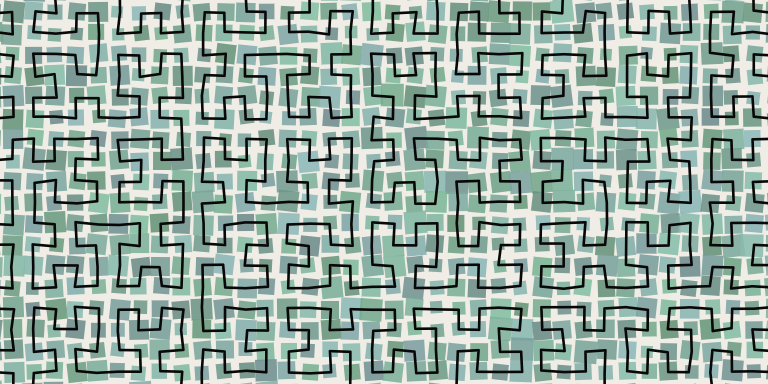
Reproduce this pattern procedurally as a WebGL 1 fragment shader.

```glsl
precision highp float;
// A black Hilbert curve wanders over loose, tilted squares in sea greens.
// Each grid point carries one square; neighbouring points are joined by a
// stroke wherever their positions along the order-6 curve differ by one.

uniform vec2 u_resolution;

vec3 hash3(vec2 p) {
  vec3 q = fract(p.xyx * vec3(0.1031, 0.1030, 0.0973));
  q += dot(q, q.yxz + 33.33);
  return fract((q.xxy + q.yzz) * q.zyx);
}

float smoothNoise(vec2 p) {
  vec2 i = floor(p), f = fract(p);
  f = f * f * (3.0 - 2.0 * f);
  float low = mix(hash3(i).x, hash3(i + vec2(1.0, 0.0)).x, f.x);
  float high = mix(hash3(i + vec2(0.0, 1.0)).x, hash3(i + 1.0).x, f.x);
  return mix(low, high, f.y);
}

// Position of a grid point along the 64 by 64 Hilbert curve
float hilbertIndex(vec2 cell) {
  float index = 0.0;
  float side = 32.0;
  for (int level = 0; level < 6; level++) {
    vec2 quadrant = step(vec2(side), cell);
    index += side * side * abs(3.0 * quadrant.x - quadrant.y);
    cell -= side * quadrant;
    if (quadrant.y < 0.5) {
      if (quadrant.x > 0.5) cell = side - 1.0 - cell;
      cell = cell.yx;
    }
    side *= 0.5;
  }
  return index;
}

// Curve vertex with a slight hand-drawn wobble
vec2 vertexAt(vec2 cell) {
  return cell + (hash3(cell + 71.0).xy - 0.5) * 0.15;
}

float segmentDistance(vec2 p, vec2 a, vec2 b) {
  vec2 pa = p - a, ba = b - a;
  return length(pa - ba * clamp(dot(pa, ba) / dot(ba, ba), 0.0, 1.0));
}

float curveDistance(vec2 p, vec2 cell) {
  float here = hilbertIndex(cell);
  vec2 start = vertexAt(cell);
  vec2 direction = vec2(1.0, 0.0);
  float nearest = 1.0;
  for (int k = 0; k < 4; k++) {
    vec2 neighbour = cell + direction;
    if (abs(abs(hilbertIndex(neighbour) - here) - 1.0) < 0.5) {
      nearest = min(nearest, segmentDistance(p, start, vertexAt(neighbour)));
    }
    direction = vec2(-direction.y, direction.x);
  }
  return nearest;
}

float squareDistance(vec2 p, float halfSide, float angle) {
  float c = cos(angle), s = sin(angle);
  vec2 d = abs(vec2(c * p.x + s * p.y, c * p.y - s * p.x)) - halfSide;
  return length(max(d, 0.0)) + min(max(d.x, d.y), 0.0);
}

float coverage(float distance, float pixel) {
  return clamp(0.5 - distance / pixel, 0.0, 1.0);
}

void main() {
  // Grid units, counted down from the top left of the curve
  float pixel = 18.14 / u_resolution.y;
  vec2 p = vec2(gl_FragCoord.x, u_resolution.y - gl_FragCoord.y) * pixel;
  p += vec2(6.395, 1.433);
  vec2 cell = floor(p + 0.5);
  vec3 color = vec3(0.94, 0.93, 0.90);

  // Translucent squares, painted in a fixed order so overlaps agree
  for (int j = -1; j <= 1; j++) {
    for (int i = -1; i <= 1; i++) {
      vec2 home = cell + vec2(float(i), float(j));
      vec3 shape = hash3(home + 13.0);
      vec3 tone = hash3(home + 137.0);
      float size = mix(shape.x, smoothNoise(home * 0.4), 0.35);
      float halfSide = mix(0.25, 0.56, size);
      vec2 center = home + (vec2(shape.y, tone.z) - 0.5) * 0.16;
      float d = squareDistance(p - center, halfSide, (shape.z - 0.5) * 0.26);
      vec3 ink = mix(vec3(0.40, 0.55, 0.50), vec3(0.53, 0.74, 0.68), tone.x);
      ink += (tone.y - 0.5) * vec3(0.04, -0.03, 0.10);
      color = mix(color, ink, 0.86 * coverage(d, pixel));
    }
  }

  // Curve stroke
  float stroke = curveDistance(p, cell) - 0.062;
  color = mix(color, vec3(0.03), coverage(stroke, pixel));
  gl_FragColor = vec4(color, 1.0);
}
```
